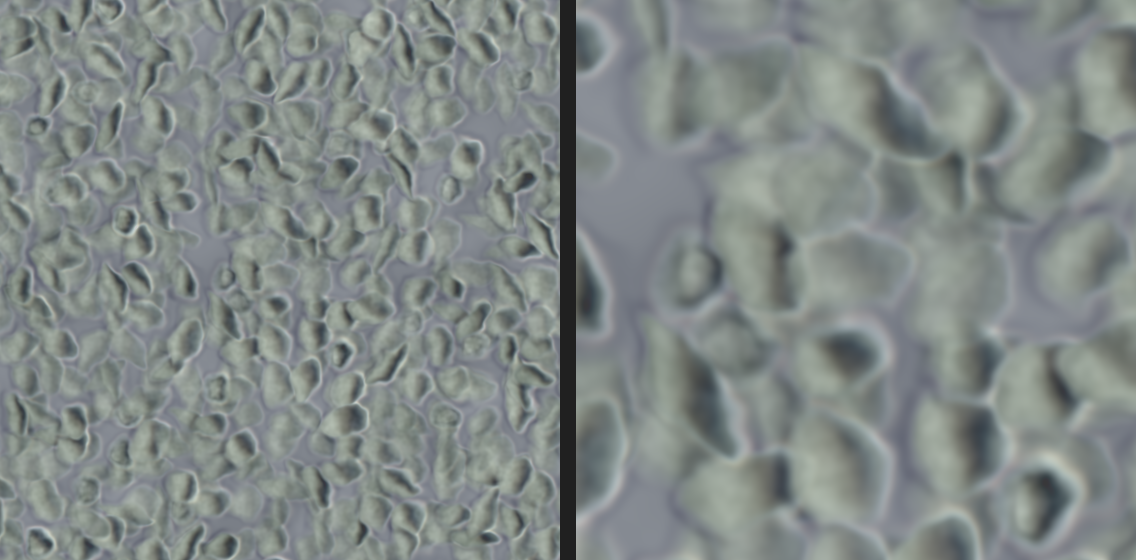
Left: the whole. Right: its middle third, enlarged.
Reproduce this texture procedurally as a WebGL 2 fragment shader.

```glsl
#version 300 es
precision highp float;

uniform vec2 u_resolution;
out vec4 fragColor;

const float GRID = 17.0;
const vec3 FLUID = vec3(0.515, 0.535, 0.565);
const vec3 BODY = vec3(0.535, 0.575, 0.535);
const vec3 SHADOW_TINT = vec3(1.0, 1.02, 0.82);
const vec3 GLOW_TINT = vec3(0.97, 1.0, 0.92);

vec2 hash2(vec2 p) {
    vec3 q = fract(p.xyx * vec3(0.1031, 0.1030, 0.0973));
    q += dot(q, q.yzx + 33.33);
    return fract((q.xx + q.yz) * q.zy);
}

float gradientNoise(vec2 p) {
    vec2 i = floor(p), f = p - i;
    vec2 u = f * f * f * (f * (f * 6.0 - 15.0) + 10.0);
    vec2 ex = vec2(1.0, 0.0), ey = vec2(0.0, 1.0);
    float a = dot(hash2(i) * 2.0 - 1.0, f);
    float b = dot(hash2(i + ex) * 2.0 - 1.0, f - ex);
    float c = dot(hash2(i + ey) * 2.0 - 1.0, f - ey);
    float d = dot(hash2(i + 1.0) * 2.0 - 1.0, f - 1.0);
    return mix(mix(a, b, u.x), mix(c, d, u.x), u.y);
}

float bell(float x, float width) {
    x /= width;
    return exp(-x * x);
}

// Bell with slightly shifted channels for a colour fringe
vec3 fringedBell(float x, float width, float shift) {
    return vec3(bell(x - shift, width), bell(x, width), bell(x + shift, width));
}

vec2 rotate(vec2 v, float angle) {
    float c = cos(angle), s = sin(angle);
    return vec2(c * v.x + s * v.y, c * v.y - s * v.x);
}

// Paints one translucent cell with relief shading; focus 0 is faint, 1 is crisp.
vec3 paintCell(vec3 under, vec2 p, vec2 id, float seed, float focus, float grain) {
    vec2 key = id + seed;
    vec2 place = hash2(key + 11.0);
    vec2 form = hash2(key + 47.0);
    vec2 look = hash2(key + 83.0);
    vec2 kind = hash2(key + 131.0);
    vec2 center = (id + 0.1 + 0.8 * place) / GRID;

    // Sparse patches leave the fluid open
    float crowding = gradientNoise(center * 4.5 + 7.0);
    if (kind.x < 0.10 - 0.6 * crowding) return under;

    // Shape: round, oval or tapering spindle
    float rounded = step(0.92, kind.y) * focus;
    float spindle = smoothstep(0.55, 1.0, form.x) * (1.0 - rounded);
    vec2 halfSize = vec2(mix(0.028, 0.053, form.x * form.x),
                         mix(0.018, 0.029, form.y) - 0.003 * spindle);
    halfSize = mix(halfSize, vec2(0.025, 0.023), rounded);
    float angle = 1.0 + 3.5 * gradientNoise(center * 3.0) + 2.6 * (look.x - 0.5);
    vec2 q = rotate(p - center, angle) / halfSize;
    q.y *= 1.0 + 0.5 * spindle * q.x * q.x;
    q.y += 0.12 * (kind.x - 0.5) * q.x * q.x;
    float r = length(q) + 0.0001;
    float dist = r * (r - 1.0) / (length(q / halfSize) + 0.001);

    // Relief: soft light on one flank, a dark crescent on the other
    float lightAngle = -0.15 + 1.3 * (place.x - 0.5);
    float lean = dot(q, rotate(vec2(1.0, 0.0), angle + lightAngle));
    float clarity = focus * smoothstep(0.0, 1.0, look.y);
    float strength = mix(0.06, 0.31, clarity);
    float inner = 1.0 - smoothstep(0.50, 1.12, r);
    vec3 cell = BODY + 0.10 * (form.y - 0.5) * vec3(1.0, 0.95, 0.9);
    cell += GLOW_TINT * 0.09 * bell(lean + 0.45, 0.42);
    cell -= SHADOW_TINT * fringedBell(lean - 0.46, 0.42, 0.05) * strength * inner;
    cell -= SHADOW_TINT * 0.05 * smoothstep(0.5, 1.0, r);
    cell += grain * (0.09 + 0.12 * rounded);
    cell -= SHADOW_TINT * 0.08 * rounded * bell(dist + 0.007, 0.004);

    // Body, bright rim and dim outer flank
    float blur = mix(0.010, 0.0050, clarity);
    float cover = 1.0 - smoothstep(-blur, 0.8 * blur, dist);
    vec3 color = mix(under, cell, cover * mix(0.68, 0.92, clarity));
    float lit = smoothstep(-0.2, 0.9, lean);
    float far = smoothstep(0.0, 0.9, -lean);
    float contrast = 0.35 + 0.65 * clarity;
    vec3 rim = fringedBell(dist - 0.0015, 0.0043, 0.0007);
    color += rim * contrast * (0.02 + 0.11 * lit + 0.06 * rounded);
    color -= SHADOW_TINT * bell(dist - 0.005, 0.0055) * far * contrast * 0.08;
    color -= SHADOW_TINT * bell(dist - 0.011, 0.006) * lit * contrast * 0.03;
    return color;
}

vec3 paintLayer(vec3 color, vec2 p, float seed, float focus, float grain) {
    vec2 home = floor(p * GRID);
    for (int y = -2; y <= 2; y++) {
        for (int x = -2; x <= 2; x++) {
            color = paintCell(color, p, home + vec2(x, y), seed, focus, grain);
        }
    }
    return color;
}

void main() {
    vec2 p = gl_FragCoord.xy / min(u_resolution.x, u_resolution.y);

    // Uneven outlines and interior mottling
    vec2 warp = vec2(gradientNoise(p * 24.0), gradientNoise(p * 24.0 + 51.0));
    vec2 ripple = vec2(gradientNoise(p * 60.0 + 5.0), gradientNoise(p * 60.0 + 31.0));
    vec2 bent = p + 0.014 * warp + 0.004 * ripple;
    float grain = gradientNoise(p * 48.0) + 0.5 * gradientNoise(p * 110.0 + 9.0);

    // Faint cells below, crisper cells above
    vec3 color = FLUID + 0.06 * gradientNoise(p * 9.0 + 20.0);
    color = paintLayer(color, bent, 211.0, 0.25, grain);
    color = paintLayer(color, bent, 0.0, 1.0, grain);

    // Broad unevenness of the light
    color += 0.07 * gradientNoise(p * 13.0 + 70.0) + 0.04 * gradientNoise(p * 5.0 + 3.0);
    fragColor = vec4(clamp(color, 0.22, 0.80), 1.0);
}
```
